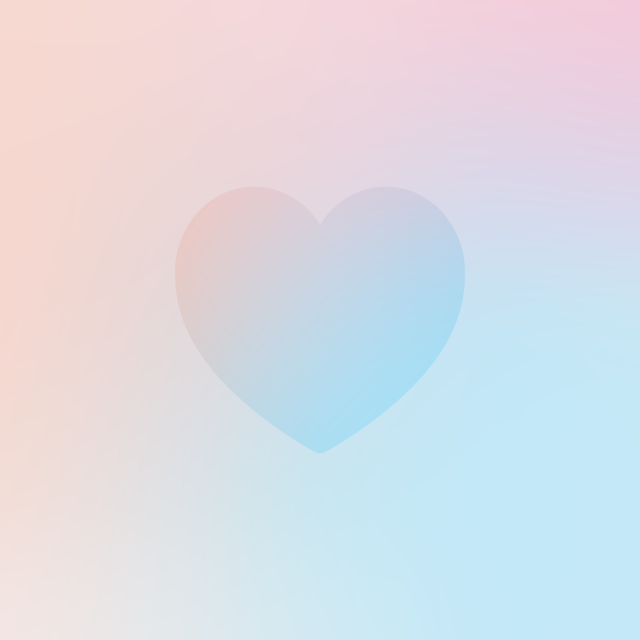
This background is drawn by a WebGL 2 fragment shader. Its source:

```glsl
#version 300 es
precision highp float;

uniform vec2 u_resolution;
out vec4 outColor;

// Cubic interpolation weight for a knot at distance t
float knotWeight(float t) {
    t = abs(t);
    if (t < 1.0) return (1.5 * t - 2.5) * t * t + 1.0;
    if (t < 2.0) return ((-0.5 * t + 2.5) * t - 4.0) * t + 2.0;
    return 0.0;
}

// Smooth blend through five evenly spaced colours
vec3 blendFive(float x, vec3 a, vec3 b, vec3 c, vec3 d, vec3 e) {
    vec3 knots[5] = vec3[5](a, b, c, d, e);
    vec3 sum = vec3(0.0);
    float total = 0.0;
    for (int i = 0; i < 5; i++) {
        float w = knotWeight(x * 4.0 - float(i));
        sum += w * knots[i];
        total += w;
    }
    return sum / total;
}

// Quadratic blend through three evenly spaced colours
vec3 blendThree(float x, vec3 a, vec3 b, vec3 c) {
    return a * (2.0 * x - 1.0) * (x - 1.0) + b * 4.0 * x * (1.0 - x) + c * x * (2.0 * x - 1.0);
}

// Pastel mesh: peach at left, pink at upper right, sky blue below
vec3 backdrop(vec2 uv) {
    float x = uv.x;
    vec3 top = blendFive(x, vec3(0.965, 0.85, 0.815), vec3(0.96, 0.85, 0.845),
        vec3(0.955, 0.84, 0.865), vec3(0.95, 0.815, 0.86), vec3(0.95, 0.80, 0.86));
    vec3 upper = blendFive(x, vec3(0.965, 0.845, 0.815), vec3(0.935, 0.842, 0.835),
        vec3(0.91, 0.838, 0.87), vec3(0.87, 0.84, 0.905), vec3(0.88, 0.83, 0.905));
    vec3 middle = blendFive(x, vec3(0.96, 0.845, 0.815), vec3(0.90, 0.85, 0.85),
        vec3(0.84, 0.87, 0.91), vec3(0.775, 0.893, 0.955), vec3(0.785, 0.90, 0.955));
    vec3 lower = blendFive(x, vec3(0.95, 0.865, 0.84), vec3(0.88, 0.88, 0.89),
        vec3(0.79, 0.90, 0.94), vec3(0.765, 0.91, 0.97), vec3(0.77, 0.91, 0.97));
    vec3 bottom = blendFive(x, vec3(0.95, 0.90, 0.89), vec3(0.895, 0.91, 0.92),
        vec3(0.82, 0.915, 0.95), vec3(0.77, 0.91, 0.97), vec3(0.77, 0.91, 0.97));
    return blendFive(uv.y, bottom, lower, middle, upper, top);
}

// Deeper version of the mesh, spread over the box around the heart
vec3 heartFill(vec2 p) {
    vec2 q = (p - vec2(-0.2266, -0.2083)) / vec2(0.4532, 0.4167);
    vec3 top = blendThree(q.x, vec3(0.94, 0.78, 0.75), vec3(0.87, 0.80, 0.84), vec3(0.80, 0.80, 0.88));
    vec3 middle = blendThree(q.x, vec3(0.88, 0.80, 0.79), vec3(0.757, 0.845, 0.905), vec3(0.66, 0.86, 0.95));
    vec3 bottom = blendThree(q.x, vec3(0.80, 0.83, 0.85), vec3(0.67, 0.87, 0.95), vec3(0.65, 0.88, 0.96));
    return blendThree(q.y, bottom, middle, top);
}

// Approximate signed distance: elliptical lobes over a tapering body
float heartDistance(vec2 p) {
    p.y -= 0.0742;
    if (p.y > 0.0) {
        vec2 lobe = vec2(abs(p.x) - 0.1029, p.y) / vec2(0.1237, 0.1341);
        return (length(lobe) - 1.0) * 0.128;
    }
    float t = -p.y / 0.2865;
    float x = sqrt(p.x * p.x + 0.00004);
    float slope = 1.7 * pow(t, 1.15);
    return (x - 0.2266 * (1.0 - pow(t, 2.15))) / sqrt(1.0 + slope * slope);
}

void main() {
    vec2 uv = gl_FragCoord.xy / u_resolution;
    float side = min(u_resolution.x, u_resolution.y);
    vec2 p = (gl_FragCoord.xy - 0.5 * u_resolution) / side;

    float edge = 0.8 / side;
    float inside = 1.0 - smoothstep(-edge, edge, heartDistance(p));
    vec3 color = mix(backdrop(uv), heartFill(p), inside);
    outColor = vec4(clamp(color, 0.0, 1.0), 1.0);
}
```
